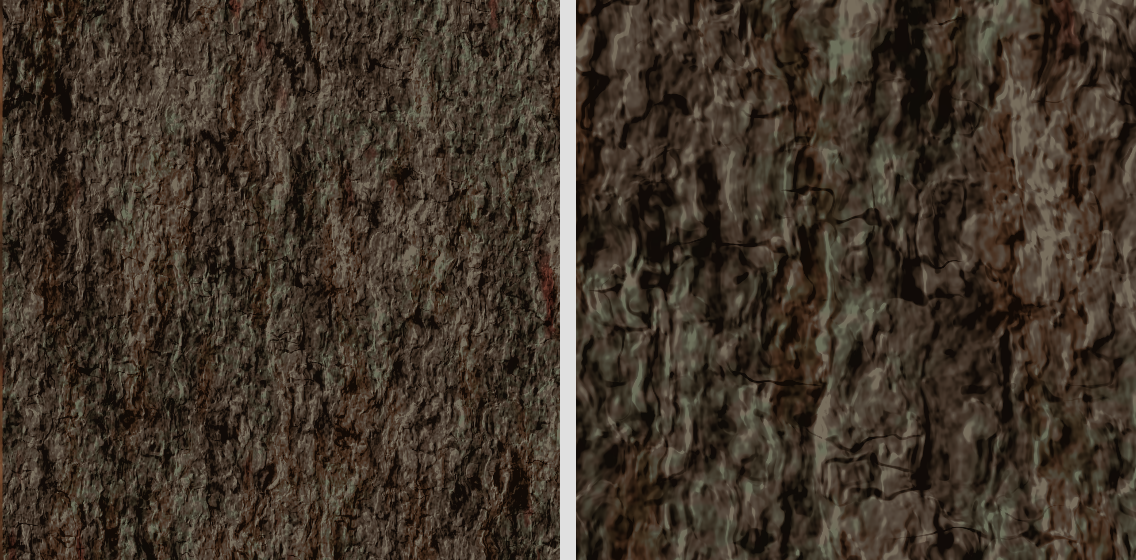
Left: the whole. Right: its middle third, enlarged.
This texture is drawn by a three.js fragment shader. Its source:

```glsl
// Dark weathered tree bark: flaky upright plates, jagged cracks, lichen and rust.
#define PLATE_SCALE vec2(34.0, 9.0)
#define FLAKE_SCALE vec2(84.0, 44.0)
#define GRAIN_SCALE vec2(230.0, 180.0)
#define WARP 0.02
#define RELIEF 3.8
#define CRACK_WIDTH 0.10
#define CRACK_DEPTH 0.52
#define BASE_TONE 0.56
#define LICHEN 0.7
#define RUST 0.75

varying vec2 vUv;

float hash(vec2 p) {
  return fract(sin(dot(p, vec2(127.1, 311.7))) * 43758.5453);
}

float noise(vec2 p) {
  vec2 i = floor(p), f = fract(p);
  f = f * f * (3.0 - 2.0 * f);
  return mix(mix(hash(i), hash(i + vec2(1.0, 0.0)), f.x),
             mix(hash(i + vec2(0.0, 1.0)), hash(i + 1.0), f.x), f.y);
}

float fbm(vec2 p) {
  float sum = 0.0, amp = 0.53;
  for (int i = 0; i < 4; i++) {
    sum += amp * noise(p);
    p = mat2(1.95, 0.4, -0.4, 1.95) * p + 17.3;
    amp *= 0.5;
  }
  return sum;
}

// Bends the upright structure into ragged, wandering lines
vec2 warp(vec2 p) {
  vec2 bend = vec2(fbm(p * vec2(24.0, 20.0)), fbm(p * vec2(22.0, 26.0) + 41.0));
  return p + WARP * (bend - 0.5) * vec2(1.0, 1.6);
}

// Surface height: plates with broken rims, covered in small flakes
float barkHeight(vec2 w) {
  float plates = fbm(w * PLATE_SCALE);
  float flakes = fbm(w * FLAKE_SCALE + 9.0);
  float rim = smoothstep(0.45, 0.53, plates) + 0.6 * smoothstep(0.49, 0.56, flakes);
  return 0.5 * plates + 0.5 * flakes + 0.1 * rim;
}

// Dark line along the middle level of a noise field, fading where presence is low
float crack(float field, float presence) {
  float width = CRACK_WIDTH * presence + 0.004;
  return presence * (1.0 - smoothstep(0.25 * width, width, abs(field - 0.5)));
}

vec3 barkColor(float tone) {
  vec3 c = mix(vec3(0.055, 0.035, 0.022), vec3(0.165, 0.12, 0.082), smoothstep(-0.05, 0.27, tone));
  c = mix(c, vec3(0.265, 0.205, 0.16), smoothstep(0.22, 0.5, tone));
  c = mix(c, vec3(0.335, 0.285, 0.24), smoothstep(0.45, 0.74, tone));
  return mix(c, vec3(0.47, 0.43, 0.365), smoothstep(0.7, 1.05, tone));
}

void main() {
  vec2 p = vUv;
  vec2 w = warp(p);

  // Height and light from the upper left
  float h = barkHeight(w);
  float light = h - barkHeight(w + vec2(-0.002, 0.002));
  float grain = 0.55 * noise(p * GRAIN_SCALE) + 0.45 * noise(p * GRAIN_SCALE * 1.8 + 5.0);
  float patches = fbm(p * vec2(8.0, 4.0) + 3.0);

  // Long upright cracks, fine cracks, short cross cracks, all with a ragged outline
  vec2 ragged = vec2(noise(p * vec2(120.0, 95.0)), noise(p * vec2(100.0, 120.0) + 7.0));
  vec2 q = w + 0.008 * (ragged - 0.5);
  float upright = crack(noise(q * vec2(30.0, 6.0) + 70.0),
                        smoothstep(0.4, 0.75, noise(q * vec2(17.0, 11.0) + 23.0)));
  float fine = crack(noise(q * vec2(66.0, 20.0) + 31.0),
                     smoothstep(0.42, 0.8, noise(q * vec2(38.0, 26.0) + 57.0)));
  float cross = crack(noise(q * vec2(34.0, 60.0) + 11.0),
                      smoothstep(0.55, 0.85, noise(q * vec2(36.0, 32.0) + 83.0)));
  float pits = smoothstep(0.72, 0.88, noise(q * vec2(140.0, 105.0) + 29.0));
  float cracks = max(max(upright, 0.8 * fine), max(cross, 0.55 * pits));

  float tone = BASE_TONE + 0.85 * (h - 0.58) + RELIEF * light;
  tone += 0.55 * (grain - 0.5) + 0.4 * (patches - 0.5) - CRACK_DEPTH * cracks;
  vec3 color = barkColor(clamp(tone, 0.0, 1.1));

  // Grey-green lichen in speckled patches, rust in the low streaks, rare dark red
  float lichen = smoothstep(0.42, 0.62, fbm(p * vec2(13.0, 8.0) + 61.0));
  lichen *= smoothstep(0.3, 0.7, noise(p * vec2(150.0, 130.0)));
  color *= mix(vec3(1.0), vec3(0.87, 1.04, 0.98), LICHEN * lichen);
  float rust = smoothstep(0.5, 0.7, fbm(w * vec2(24.0, 6.0) + 37.0));
  rust *= 1.0 - smoothstep(0.35, 0.75, tone);
  color *= mix(vec3(1.0), vec3(1.18, 0.94, 0.72), RUST * rust);
  float red = smoothstep(0.74, 0.88, noise(q * vec2(50.0, 12.0) + 19.0));
  red *= smoothstep(0.55, 0.8, noise(p * vec2(9.0, 6.0) + 47.0));
  color *= mix(vec3(1.0), vec3(0.9, 0.55, 0.5), red);

  // Thin worn strip of bare wood along the left side
  float strip = 1.0 - smoothstep(0.003, 0.006, p.x);
  vec3 wood = vec3(0.36, 0.22, 0.13) * (0.25 + 1.2 * noise(vec2(2.0, p.y * 13.0)));
  color = mix(color, wood, 0.8 * strip);

  gl_FragColor = vec4(color, 1.0);
}
```
